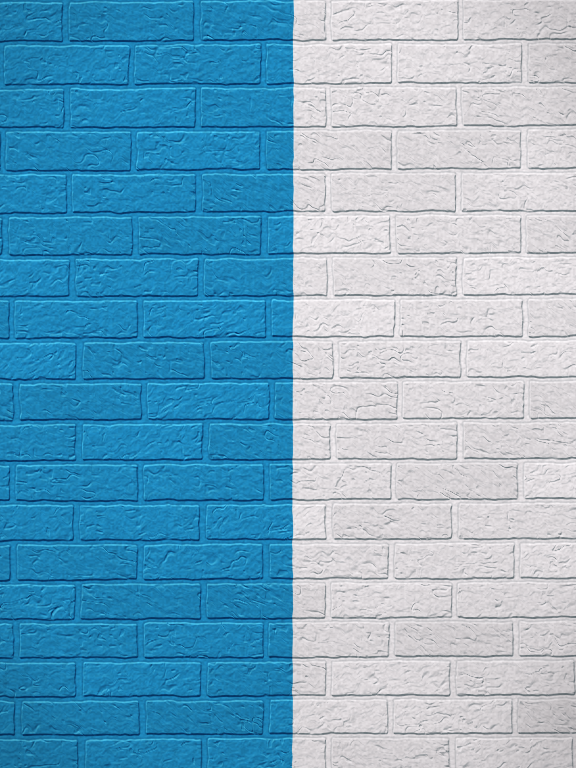
Give the GLSL for this texture, as a WebGL 2 fragment shader.

```glsl
#version 300 es
precision highp float;

uniform vec2 u_resolution;
out vec4 fragColor;

const float ASPECT = 1.3333;
const float FIRST_EDGE = 0.0735;     // lower edge of the top course
const float COURSE = 0.0756;         // course height at the top
const float COURSE_SHRINK = 0.00028; // courses get lower down the wall
const float BRICK = 0.2283;
const float BRICK_SHRINK = 0.00075;
const float JOINT_ANCHOR = 0.5705;   // joint shared by all even courses
const vec2 JOINT_HALF = vec2(0.0048, 0.0038);
const float CORNER = 0.003;
const float SPLIT = 0.5095;
const vec2 TO_LIGHT = vec2(-0.0010, -0.0028);

const vec3 BLUE = vec3(0.115, 0.515, 0.715);
const vec3 BLUE_LIT = vec3(0.27, 0.73, 0.89);
const vec3 BLUE_SHADE = vec3(0.025, 0.21, 0.39);
const vec3 WHITE = vec3(0.875, 0.858, 0.868);
const vec3 WHITE_LIT = vec3(0.95, 0.935, 0.945);
const vec3 WHITE_SHADE = vec3(0.34, 0.39, 0.41);

float hash(vec2 p) {
  return fract(sin(dot(p, vec2(127.1, 311.7))) * 43758.5453);
}

float noise(vec2 p) {
  vec2 i = floor(p), f = fract(p);
  f = f * f * (3.0 - 2.0 * f);
  return mix(mix(hash(i), hash(i + vec2(1, 0)), f.x),
             mix(hash(i + vec2(0, 1)), hash(i + vec2(1, 1)), f.x), f.y);
}

float fbm(vec2 p) {
  float sum = 0.0, amp = 0.5;
  for (int i = 0; i < 3; i++) {
    sum += amp * noise(p);
    p = mat2(1.6, 1.2, -1.2, 1.6) * p + 7.3;
    amp *= 0.6;
  }
  return sum / 0.98;
}

float courseEdge(float k) {
  return FIRST_EDGE + COURSE * k - COURSE_SHRINK * k * k;
}

// Returns surface height, distance to the brick outline, brick tone
vec3 wall(vec2 p) {
  vec2 q = p + 0.0030 * (vec2(noise(p * 45.0), noise(p * 38.0 + 50.0)) - 0.5);
  q += 0.0016 * (vec2(noise(p * 130.0 + 5.0), noise(p * 120.0 + 80.0)) - 0.5);
  q.y += 0.004 * (p.x - 0.3);

  // Course and brick lookup
  float root = sqrt(COURSE * COURSE - 4.0 * COURSE_SHRINK * (q.y - FIRST_EDGE));
  float row = ceil((COURSE - root) / (2.0 * COURSE_SHRINK));
  float top = courseEdge(row - 1.0), bottom = courseEdge(row);
  float len = BRICK - BRICK_SHRINK * row;
  float bulge = (row - 8.5) * 0.5;
  float shift = 0.013 * exp(-bulge * bulge);
  float t = (q.x - JOINT_ANCHOR - shift) / len + 0.5 * mod(row, 2.0);
  vec2 id = vec2(floor(t), row);
  float tone = hash(id + 3.7);

  // Brick outline with slightly worn corners
  vec2 local = vec2((fract(t) - 0.5) * len, q.y - 0.5 * (top + bottom));
  vec2 halfSize = 0.5 * vec2(len, bottom - top) - JOINT_HALF;
  halfSize -= vec2(0.002, 0.0008) * hash(id);
  vec2 e = abs(local) - halfSize + CORNER;
  float d = length(max(e, 0.0)) + min(max(e.x, e.y), 0.0) - CORNER;
  float body = smoothstep(0.0014, -0.0018, d);

  // Rough face with short creases and pits
  vec2 s = p + 5.0 * vec2(hash(id + 11.0), hash(id + 23.0));
  vec2 slanted = vec2(s.x, s.y + mix(-0.4, 0.4, tone) * s.x);
  slanted += 0.010 * (vec2(noise(s * 70.0), noise(s * 80.0 + 30.0)) - 0.5);
  float crease = smoothstep(0.10, 0.0, abs(noise(slanted * vec2(42.0, 85.0)) - 0.5));
  crease *= smoothstep(0.50, 0.80, noise(s * vec2(38.0, 55.0) + 9.0));
  float pits = smoothstep(0.70, 0.92, noise(slanted * vec2(110.0, 190.0)));
  pits *= smoothstep(0.25, 0.7, noise(s * 30.0 + 17.0));
  float rough = fbm(slanted * vec2(75.0, 130.0)) - 0.5;
  float face = 1.0 + 0.50 * rough - 0.40 * crease - 0.35 * pits;
  float mortar = 0.15 + 0.30 * fbm(p * vec2(90.0, 150.0));
  return vec3(mix(mortar, face, body), d, tone);
}

void main() {
  vec2 uv = gl_FragCoord.xy / u_resolution;
  vec2 p = vec2(uv.x, (1.0 - uv.y) * ASPECT);

  // Relief lit from above
  vec3 here = wall(p);
  float relief = here.x - wall(p + TO_LIGHT).x;
  float rim = smoothstep(0.0028, 0.0, abs(here.y - 0.0010));
  float shade = clamp(max(-relief, 0.0) * 1.45 + 0.20 * rim, 0.0, 1.0);
  float lit = clamp(relief * 1.7, 0.0, 1.0) * (1.0 - 0.6 * rim);

  // Two coats of paint with a slightly ragged seam
  float seam = SPLIT - 0.0015 * p.y + 0.002 * (noise(vec2(4.0, p.y * 70.0)) - 0.5);
  float soft = max(0.0008, 0.7 / u_resolution.x);
  float white = smoothstep(-soft, soft, p.x - seam);
  vec3 color = mix(BLUE, WHITE, white);
  color = mix(color, mix(BLUE_LIT, WHITE_LIT, white), lit);
  color = mix(color, mix(BLUE_SHADE, WHITE_SHADE, white), shade * mix(1.0, 0.82, white));

  // Brick tone, fine grain and broad falloff
  float onBrick = smoothstep(0.002, -0.002, here.y);
  color *= 1.0 + 0.06 * (here.z - 0.5) * onBrick + 0.03 * (1.0 - onBrick);
  color *= 1.0 + mix(0.14, 0.09, white) * (noise(p * 300.0) - 0.5);
  color *= 1.0 + 0.06 * (fbm(p * 3.5) - 0.5);
  color *= 1.02 - 0.06 * smoothstep(0.5, ASPECT, p.y);
  vec2 corner = uv - 0.5;
  color *= 1.0 - 0.12 * smoothstep(0.25, 0.5, dot(corner, corner));
  fragColor = vec4(clamp(color, 0.0, 1.0), 1.0);
}
```
